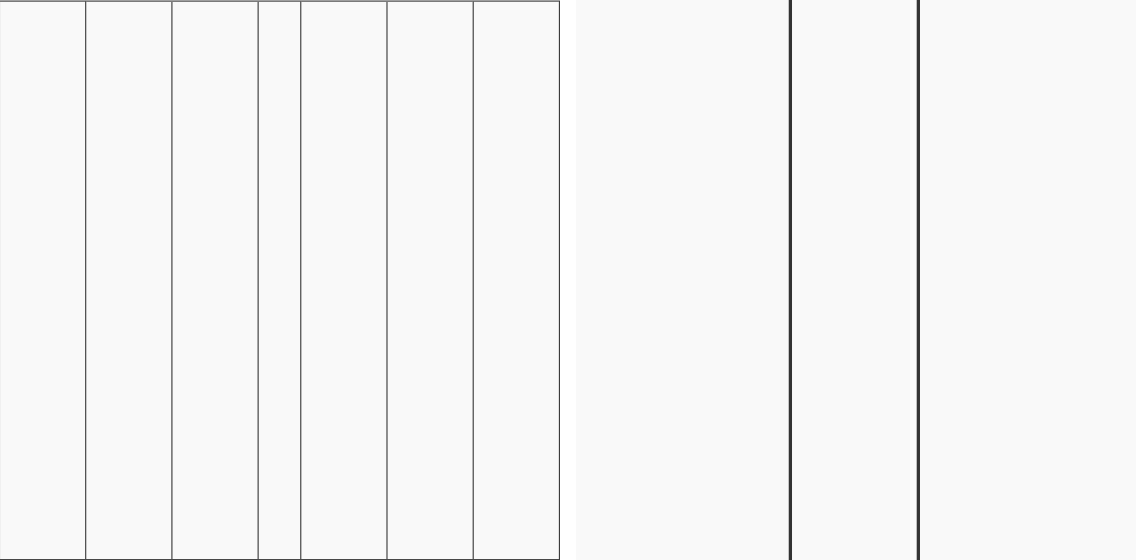
Left, the full canvas; right, a detail of the centre.
Reproduce this pattern procedurally as a WebGL 1 fragment shader.

```glsl
precision highp float;
// Draws six wide blank panels in two mirrored groups of three, parted by a half-width gap and ruled with hairlines.

uniform vec2 u_resolution;

const float UNIT = 1.0 / 512.0;             // one hairline width in canvas units
const float LINE_WIDTH = UNIT;
const float PANEL_WIDTH = 78.82 * UNIT;
const float HALF_GAP = 19.5 * UNIT;
const float MIRROR_X = 255.5 * UNIT;
const float BOTTOM_Y = 0.32 * UNIT;
const float TOP_Y = 511.0 * UNIT;
const vec3 PAPER = vec3(0.976);
const vec3 INK = vec3(0.2);

// Share of a pixel covered by a stroke at the given distance from its centre.
float strokeCoverage(float dist, float width, float pixel) {
  return clamp((0.5 * (width + pixel) - abs(dist)) / pixel, 0.0, 1.0);
}

// Signed distance to the nearest panel edge, repeated outwards from the mirror axis.
float panelEdgeDistance(float x, float axis, float halfGap, float spacing) {
  float outward = abs(x - axis) - halfGap;
  return mod(outward + 0.5 * spacing, spacing) - 0.5 * spacing;
}

void main() {
  vec2 uv = gl_FragCoord.xy / u_resolution;
  vec2 pixel = 1.0 / u_resolution;

  // Upright rules, ending at the outer edges of the frame
  float edge = panelEdgeDistance(uv.x, MIRROR_X, HALF_GAP, PANEL_WIDTH);
  float frameHeight = TOP_Y - BOTTOM_Y + LINE_WIDTH;
  float inFrame = strokeCoverage(uv.y - 0.5 * (TOP_Y + BOTTOM_Y), frameHeight, pixel.y);
  float upright = strokeCoverage(edge, LINE_WIDTH, pixel.x) * inFrame;

  // Top and bottom rules
  float top = strokeCoverage(uv.y - TOP_Y, LINE_WIDTH, pixel.y);
  float bottom = strokeCoverage(uv.y - BOTTOM_Y, LINE_WIDTH, pixel.y);

  float ink = max(upright, max(top, bottom));
  gl_FragColor = vec4(mix(PAPER, INK, ink), 1.0);
}
```
